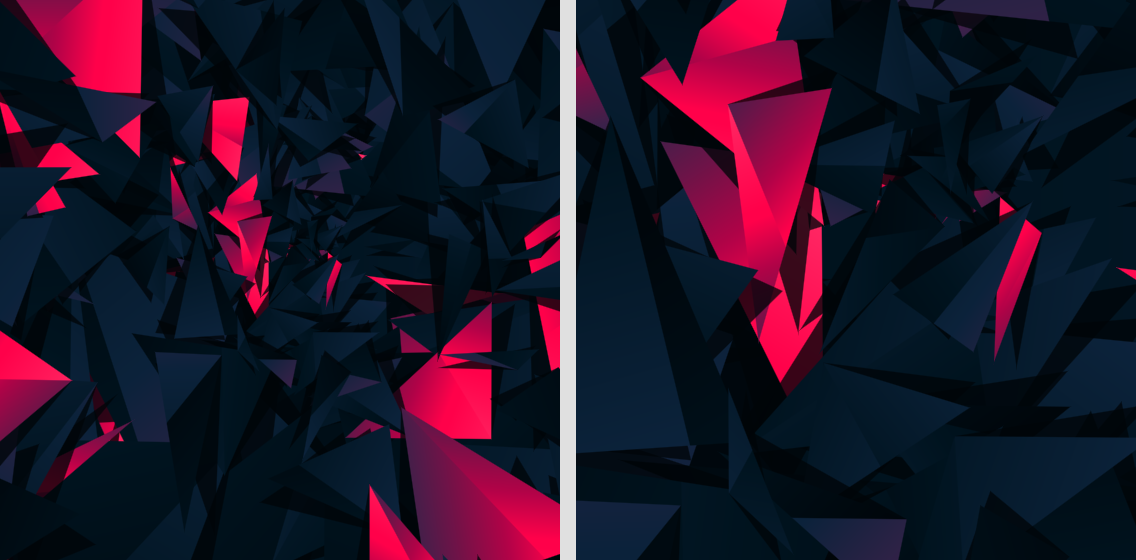
Left: the whole. Right: its middle third, enlarged.
Reproduce this background procedurally as a WebGL 1 fragment shader.

```glsl
precision highp float;

uniform vec2 u_resolution;

const int SHARD_COUNT = 240;
const vec2 FOCUS = vec2(0.56, 0.58);   // point the shards shrink towards
const float SPREAD = 0.88;             // farthest shard centre
const float MIN_SIZE = 0.036;
const float SIZE_GROWTH = 0.40;        // extra size per unit of distance
const float LIT_EVERY = 7.0;           // one shard in this many glows
const float SHADOW_ANGLE = 0.17;
const float SHADOW_STRENGTH = 0.78;

const vec3 VOID_BLACK = vec3(0.000, 0.025, 0.045);
const vec3 DEEP_TEAL = vec3(0.000, 0.075, 0.120);
const vec3 NAVY = vec3(0.045, 0.135, 0.230);
const vec3 DUSK = vec3(0.230, 0.130, 0.290);
const vec3 PLUM = vec3(0.450, 0.070, 0.280);
const vec3 CRIMSON = vec3(0.690, 0.010, 0.280);
const vec3 HOT_PINK = vec3(1.000, 0.005, 0.290);
const vec3 GLOW = vec3(1.000, 0.200, 0.420);

float hash(float id, float salt) {
  return fract(sin(id * 12.9898 + salt * 78.233) * 43758.5453);
}

vec2 polar(float angle) {
  return vec2(cos(angle), sin(angle));
}

float ramp(float low, float high, float x) {
  return clamp((x - low) / (high - low), 0.0, 1.0);
}

// Colour of a facet, from unlit black to glowing pink
vec3 heatColor(float heat) {
  vec3 color = mix(VOID_BLACK, DEEP_TEAL, ramp(0.0, 0.25, heat));
  color = mix(color, NAVY, ramp(0.25, 0.50, heat));
  color = mix(color, DUSK, ramp(0.50, 0.66, heat));
  color = mix(color, PLUM, ramp(0.66, 0.76, heat));
  color = mix(color, CRIMSON, ramp(0.76, 0.86, heat));
  color = mix(color, HOT_PINK, ramp(0.86, 0.96, heat));
  return mix(color, GLOW, ramp(0.98, 1.25, heat));
}

// Signed distance to a line, positive on its right side
float edge(vec2 p, vec2 a, vec2 b) {
  vec2 along = normalize(b - a);
  return dot(p - a, vec2(along.y, -along.x));
}

float triangle(vec2 p, vec2 a, vec2 b, vec2 c) {
  return max(edge(p, a, b), max(edge(p, b, c), edge(p, c, a)));
}

float coverage(float dist, float pixel) {
  return clamp(0.5 - dist / pixel, 0.0, 1.0);
}

// Paints one folded shard and its wedge of shadow over the color below
vec3 paintShard(vec3 below, vec2 p, vec2 center, float size, float id, float pixel) {
  // Corners on a circle, in counter-clockwise order
  float turn = 6.2832 * hash(id, 3.0);
  vec2 a = center + size * polar(turn);
  vec2 b = center + size * polar(turn + mix(0.5, 2.7, hash(id, 4.0)));
  vec2 c = center + size * polar(turn + mix(3.0, 5.6, hash(id, 5.0)));

  // Shadow: the same triangle swung around its first corner
  float swing = SHADOW_ANGLE * sign(hash(id, 6.0) - 0.5);
  vec2 arm = p - a;
  vec2 swung = a + arm * cos(swing) + vec2(-arm.y, arm.x) * sin(swing);
  float shadow = coverage(triangle(swung, a, b, c), pixel);
  vec3 color = mix(below, VOID_BLACK * 0.7, shadow * SHADOW_STRENGTH);

  // Fold from the first corner to the opposite edge
  vec2 foldEnd = mix(b, c, mix(0.25, 0.75, hash(id, 7.0)));
  float side = coverage(edge(p, a, foldEnd), pixel);

  // Each facet has its own base heat and gradient
  float lit = 1.0 - step(1.0, mod(id, LIT_EVERY));
  vec2 slopeA = polar(6.2832 * hash(id, 8.0));
  vec2 slopeB = polar(6.2832 * hash(id, 9.0));
  vec2 local = (p - center) / size;
  vec2 tone = vec2(hash(id, 10.0), hash(id, 11.0));
  vec2 base = mix(0.04 + 0.47 * tone, 0.85 + 0.17 * tone, lit);
  float slope = mix(0.15, 0.27, lit);
  vec2 heat = base + slope * vec2(dot(local, slopeA), dot(local, slopeB));
  vec3 facet = mix(heatColor(heat.x), heatColor(heat.y), side);

  return mix(color, facet, coverage(triangle(p, a, b, c), pixel));
}

void main() {
  float scale = min(u_resolution.x, u_resolution.y);
  vec2 p = (gl_FragCoord.xy - 0.5 * u_resolution) / scale + 0.5;
  float pixel = 1.3 / scale;

  vec3 color = heatColor(0.12 + 0.25 * p.x);

  // Shards from the large back layer to the small front layer
  for (int i = 0; i < SHARD_COUNT; i++) {
    float id = float(i) + 1.0;
    float layer = float(i) / float(SHARD_COUNT);
    float reach = SPREAD * hash(id, 1.0);
    vec2 center = FOCUS + reach * polar(6.2832 * hash(id, 2.0));
    float size = (MIN_SIZE + SIZE_GROWTH * reach)
               * mix(1.35, 0.65, layer) * mix(0.6, 1.2, hash(id, 12.0));
    if (distance(p, center) < 1.4 * size) {
      color = paintShard(color, p, center, size, id, pixel);
    }
  }

  gl_FragColor = vec4(color, 1.0);
}
```
